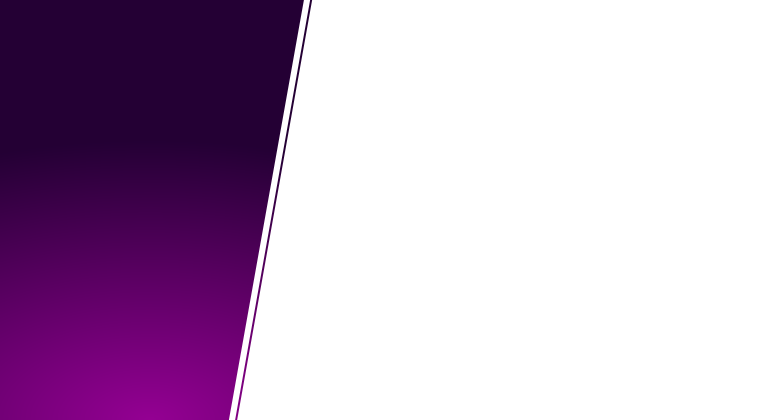
Write a Shadertoy shader that draws this background.

```glsl
// A dark violet panel with a slanted right edge and a thin parallel stripe on white.
// Both share one elliptical magenta glow rising from the bottom edge; the slanted
// shapes are signed distances, smoothed over one pixel.

#define EDGE_X 0.545                 // panel edge at the bottom, in canvas heights
#define EDGE_SLOPE 0.1786            // rightward shift of the edge per unit height
#define STRIPE_OFFSET 0.0172         // stripe centre, measured across from the edge
#define STRIPE_HALF_WIDTH 0.0024
#define GLOW_CENTER vec2(0.357, 0.0)
#define GLOW_RADIUS vec2(1.21, 0.665)
#define GLOW_COLOR vec3(0.58, 0.0, 0.575)
#define NIGHT_COLOR vec3(0.14, 0.0, 0.205)
#define PAPER_COLOR vec3(1.0)

// Coverage of a shape from its signed distance (negative inside)
float coverage(float dist, float pixel) {
    return clamp(0.5 - dist / pixel, 0.0, 1.0);
}

// Linear falloff over elliptical rings
vec3 glowGradient(vec2 p) {
    float ring = length((p - GLOW_CENTER) / GLOW_RADIUS);
    return mix(GLOW_COLOR, NIGHT_COLOR, min(ring, 1.0));
}

void mainImage(out vec4 fragColor, in vec2 fragCoord) {
    float pixel = 1.0 / iResolution.y;
    vec2 p = fragCoord * pixel;

    // Distances perpendicular to the slanted edge
    float across = inversesqrt(1.0 + EDGE_SLOPE * EDGE_SLOPE);
    float offset = p.x - EDGE_X - EDGE_SLOPE * p.y;
    float panel = offset * across;
    float stripe = (abs(offset - STRIPE_OFFSET) - STRIPE_HALF_WIDTH) * across;

    // Panel and stripe over the paper
    float ink = coverage(min(panel, stripe), pixel);
    fragColor = vec4(mix(PAPER_COLOR, glowGradient(p), ink), 1.0);
}
```
